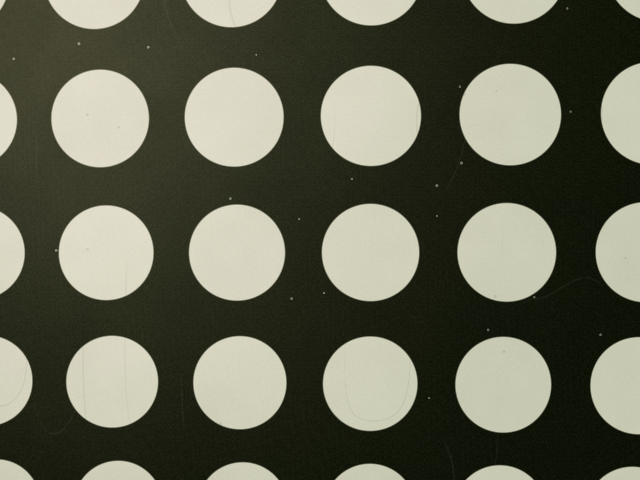
Reproduce this pattern procedurally as a WebGL 1 fragment shader.

```glsl
precision highp float;
uniform vec2 u_resolution;

float hash(vec2 p) {
  return fract(sin(dot(p, vec2(127.1, 311.7))) * 43758.5453);
}

float noise(vec2 p) {
  vec2 cell = floor(p);
  vec2 f = fract(p);
  f = f * f * (3.0 - 2.0 * f);
  return mix(mix(hash(cell), hash(cell + vec2(1.0, 0.0)), f.x),
             mix(hash(cell + vec2(0.0, 1.0)), hash(cell + 1.0), f.x), f.y);
}

// Centre of a disc on the gently tilted sheet, in units of canvas height
vec2 discCentre(float col, float row) {
  return vec2(0.772 + 0.0007 * row + col * (0.281 + 0.0066 * row) + 0.0028 * col * col,
              0.474 + 0.279 * row + 0.0056 * row * row + col * (0.0003 + 0.0024 * row));
}

float discField(vec2 p) {
  float nearest = 1.0;
  for (int i = -3; i <= 2; i++) {
    for (int j = -2; j <= 2; j++) {
      float col = float(i);
      float row = float(j);
      float radius = 0.1017 + 0.003 * row + 0.0014 * col;
      nearest = min(nearest, length(p - discCentre(col, row)) - radius);
    }
  }
  return nearest;
}

// Sparse pale specks, at most one per cell
float dust(vec2 p) {
  vec2 cell = floor(p * 14.0);
  vec2 spot = 0.2 + 0.6 * vec2(hash(cell + 3.1), hash(cell + 7.7));
  float size = 0.015 + 0.02 * hash(cell + 5.3);
  float d = length(fract(p * 14.0) - spot);
  return step(0.9, hash(cell)) * (1.0 - smoothstep(size, size + 0.025, d));
}

// Thin wandering scuff lines, broken up by a coarse mask
float scuffs(vec2 p) {
  float line = 1.0 - smoothstep(0.003, 0.012, abs(noise(p * vec2(9.0, 4.0) + 4.0) - 0.5));
  return line * smoothstep(0.55, 0.8, noise(p * 6.0 + 20.0));
}

void main() {
  vec2 p = gl_FragCoord.xy / u_resolution.y;
  float edge = 0.0008 + 0.7 / u_resolution.y;

  float glow = length((p - vec2(0.1, 0.97)) * vec2(0.9, 0.85));
  float sheen = exp(-2.3 * glow * glow);
  float mottle = 0.6 * noise(p * 7.0) + 0.4 * noise(p * 23.0) - 0.5;
  float grain = hash(floor(p * 384.0)) - 0.5;

  // Dark ground with sheen and wear
  vec3 ground = mix(vec3(0.05, 0.065, 0.02), vec3(0.27, 0.27, 0.195), sheen);
  ground *= 1.0 + 0.12 * mottle;
  ground += 0.03 * grain + 0.035 * scuffs(p) + 0.3 * dust(p);

  // Pale discs, warmer towards the light, with faint smudges
  vec3 pale = mix(vec3(0.785, 0.79, 0.7), vec3(0.875, 0.86, 0.785),
                  smoothstep(1.15, 0.25, glow));
  pale += 0.03 * mottle + 0.015 * grain - 0.035 * scuffs(p + 2.0) - 0.06 * dust(p + 5.0);

  float cover = 1.0 - smoothstep(-edge, edge, discField(p));
  gl_FragColor = vec4(mix(ground, pale, cover), 1.0);
}
```
